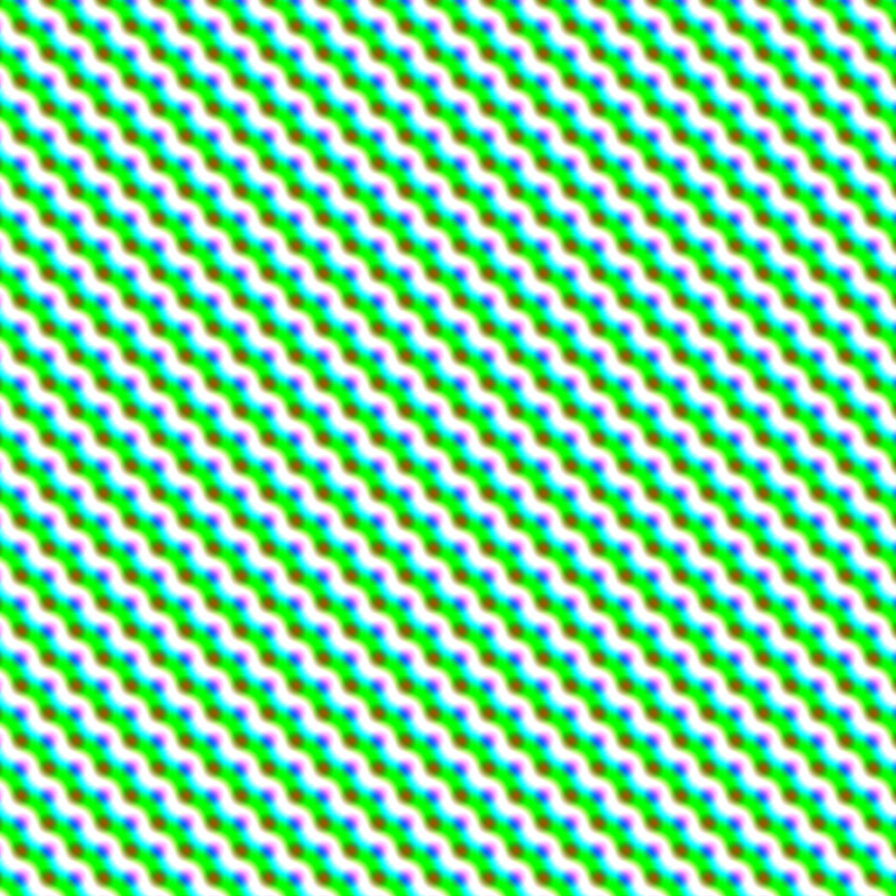
This pattern is drawn by a WebGL 1 fragment shader. Its source:

```glsl
precision highp float;
// Wavy diagonal bands of white, green and cyan, beaded with orange and blue spots.

uniform vec2 u_resolution;

// Soft band across the phase, from 0 to 1, with its crest at the given centre.
float band(float phase, float centre, float level, float swing) {
    return clamp(level + swing * cos(phase - centre), 0.0, 1.0);
}

// Round spots, two per turn along each axis.
float spots(vec2 angle) {
    vec2 c = cos(angle);
    return c.x * c.x * c.y * c.y;
}

void main() {
    vec2 uv = gl_FragCoord.xy / u_resolution;

    // About 16.3 turns across and down, measured from the centre of a blue spot
    vec2 angle = uv * 102.4 - vec2(2.4, 2.05);
    float across = angle.x + angle.y;
    float along = angle.x - angle.y;

    // The bands weave between the rows of spots
    float phase = across - 0.4 * cos(along);
    float spot = spots(angle);

    float red = band(phase, 1.15, 0.35, 0.80);
    float green = clamp(1.06 - 0.72 * spot, 0.0, 1.0);
    float blue = band(phase, 0.35, 0.75, 0.80);

    // Spots on the green bands glow orange
    red += 0.6 * spot * spot * (1.0 - blue);

    gl_FragColor = vec4(clamp(vec3(red, green, blue), 0.0, 1.0), 1.0);
}
```
